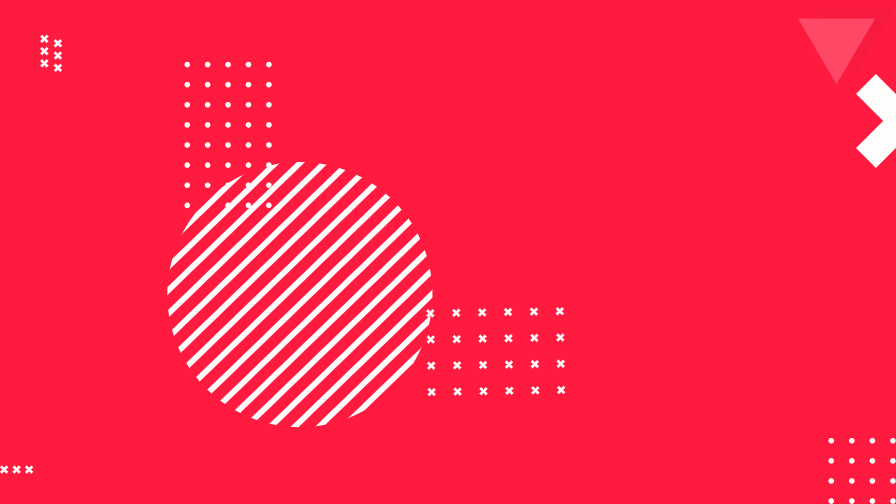
Write a Shadertoy shader that draws this background.

```glsl
const vec3 RED = vec3(1.0, 0.10, 0.25);
const vec3 SHADOW_RED = vec3(0.97, 0.105, 0.25);
const vec3 PINK = vec3(1.0, 0.28, 0.40);
const vec3 WHITE = vec3(1.0, 0.99, 0.99);

// Smooth coverage of a signed distance
float coverage(float dist, float pixel) {
    return clamp(0.5 - dist / pixel, 0.0, 1.0);
}

float discDist(vec2 p, float radius) {
    return length(p) - radius;
}

// Diagonal cross with square arm ends; arm = (half length, half width)
float crossDist(vec2 p, vec2 arm) {
    vec2 q = abs(vec2(p.x + p.y, p.x - p.y)) * 0.70710678;
    if (q.y > q.x) q = q.yx;
    return max(q.x - arm.x, q.y - arm.y);
}

// Triangle pointing down, measured from the middle of its top edge
float triangleDist(vec2 p, float halfWidth, float height) {
    vec2 normal = normalize(vec2(height, halfWidth));
    float side = dot(vec2(abs(p.x), -p.y), normal) - halfWidth * normal.x;
    return max(p.y, side);
}

// Parallel bands across the given normal
float stripeDist(vec2 p, vec2 normal, float period, float shift, float halfWidth) {
    float s = dot(p, normal) - shift;
    return abs(mod(s + 0.5 * period, period) - 0.5 * period) - halfWidth;
}

// Offset to the nearest node of a finite lattice
vec2 latticeOffset(vec2 p, vec2 origin, mat2 steps, vec2 count) {
    vec2 node = clamp(round(inverse(steps) * (p - origin)), vec2(0.0), count - 1.0);
    return p - origin - steps * node;
}

float dotGrid(vec2 p, vec2 origin, vec2 gap, vec2 count) {
    mat2 steps = mat2(gap.x, 0.0, 0.0, gap.y);
    return discDist(latticeOffset(p, origin, steps, count), 0.0055);
}

float crossGrid(vec2 p, vec2 origin, mat2 steps, vec2 count, vec2 arm) {
    return crossDist(latticeOffset(p, origin, steps, count), arm);
}

void mainImage(out vec4 fragColor, in vec2 fragCoord) {
    // Canvas height is one unit
    vec2 p = fragCoord / iResolution.y;
    float pixel = 1.0 / iResolution.y;

    // Overlapping triangles
    vec3 color = RED;
    float backTriangle = triangleDist(p - vec2(1.6944, 0.9815), 0.0787, 0.1343);
    float frontTriangle = triangleDist(p - vec2(1.6597, 0.9630), 0.0764, 0.1297);
    color = mix(color, SHADOW_RED, coverage(backTriangle, pixel));
    color = mix(color, PINK, coverage(frontTriangle, pixel));

    // Striped disc
    vec2 discPoint = p - vec2(0.5950, 0.4155);
    float stripes = stripeDist(discPoint, vec2(0.695, -0.719), 0.03356, 0.0137, 0.0057);
    float shape = max(discDist(discPoint, 0.263), stripes);

    // Dot grids
    shape = min(shape, dotGrid(p, vec2(0.3715, 0.5926), vec2(0.0405, 0.0399), vec2(5.0, 8.0)));
    shape = min(shape, dotGrid(p, vec2(1.6493, 0.0058), vec2(0.0408, 0.0399), vec2(4.0)));

    // Cross grids
    vec2 arm = vec2(0.0090, 0.0027);
    mat2 tilted = mat2(0.0514, 0.0008, -0.0009, 0.0521);
    mat2 staggered = mat2(0.0269, -0.0088, 0.0, 0.0243);
    mat2 level = mat2(0.0248, 0.0, 0.0, 0.0248);
    shape = min(shape, crossGrid(p, vec2(0.8565, 0.2222), tilted, vec2(6.0, 4.0), arm));
    shape = min(shape, crossGrid(p, vec2(0.0880, 0.8743), staggered, vec2(2.0, 3.0), arm));
    shape = min(shape, crossGrid(p, vec2(0.0081, 0.0683), level, vec2(3.0, 1.0), arm));

    // Large cross at the right edge
    shape = min(shape, crossDist(p - vec2(1.7917, 0.7600), vec2(0.1040, 0.0278)));

    color = mix(color, WHITE, coverage(shape, pixel));
    fragColor = vec4(color, 1.0);
}
```
